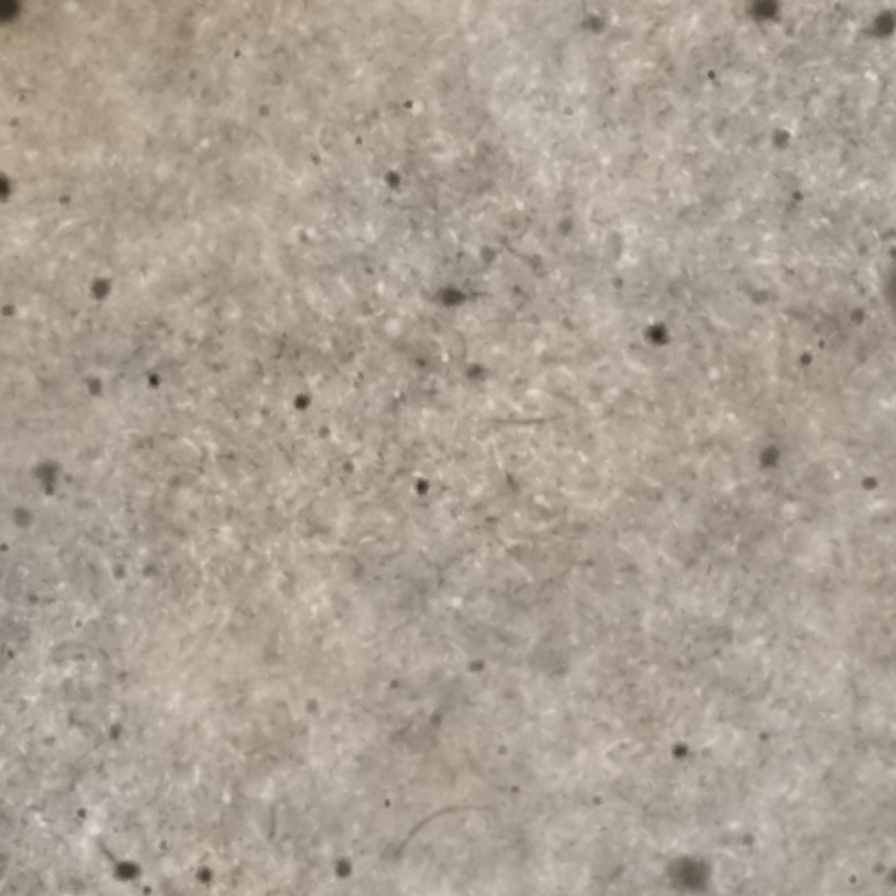
Write a WebGL 2 fragment shader that draws this texture.

```glsl
#version 300 es
precision highp float;
// Weathered concrete: a mottled grey-beige ground covered in short, soft fibres,
// with scattered dark pores, pale grains and a few long curved scratches.
// Fractal noise sets the ground; jittered cell grids place everything else.

uniform vec2 u_resolution;
out vec4 fragColor;

const vec3 GROUND = vec3(0.672, 0.629, 0.578);
const vec3 PORE = vec3(0.19, 0.155, 0.11);
const vec3 GRAIN = vec3(0.90, 0.87, 0.82);
const vec3 RUST = vec3(0.022, -0.003, -0.038);

vec3 hash3(vec2 p) {
  vec3 q = fract(p.xyx * vec3(0.1031, 0.1030, 0.0973));
  q += dot(q, q.yxz + 33.33);
  return fract((q.xxy + q.yzz) * q.zyx);
}

float noise(vec2 p) {
  vec2 i = floor(p), f = fract(p);
  f = f * f * (3.0 - 2.0 * f);
  vec2 e = vec2(0.0, 1.0);
  return mix(mix(hash3(i).x, hash3(i + e.yx).x, f.x),
             mix(hash3(i + e.xy).x, hash3(i + e.yy).x, f.x), f.y);
}

// Fractal noise centred on zero.
float fbm(vec2 p) {
  float sum = 0.0, amp = 0.5;
  for (int i = 0; i < 4; i++) {
    sum += amp * (noise(p) - 0.5);
    p = mat2(1.6, 1.2, -1.2, 1.6) * p + 7.3;
    amp *= 0.55;
  }
  return sum;
}

// Signed sum of soft strokes, one per cell. Size holds half length and width in cells.
float strokes(vec2 p, float scale, vec2 size, float bend, float density, float seed) {
  vec2 g = p * scale, cell = floor(g);
  float sum = 0.0;
  for (int y = -1; y <= 1; y++)
    for (int x = -1; x <= 1; x++) {
      vec2 id = cell + vec2(x, y);
      vec3 place = hash3(id + seed), style = hash3(id + seed + 57.0);
      float angle = 5.0 * noise(id / scale * 5.0 + 3.0) + 2.4 * (place.z - 0.5);
      vec2 d = g - id - place.xy;
      float c = cos(angle), s = sin(angle);
      d = vec2(c * d.x + s * d.y, c * d.y - s * d.x);
      d.y += bend * (style.y - 0.5) * d.x * d.x / size.x;
      d.x /= size.x * (0.4 + 0.6 * style.z);
      d.y /= size.y * (0.7 + 0.7 * style.y);
      float present = step(fract(style.x * 7.0 + style.z), density);
      sum += present * (2.0 * style.x - 1.0) * exp(-d.x * d.x * d.x * d.x - d.y * d.y);
    }
  return sum;
}

// Coverage of soft irregular spots; radii are in cells.
float spots(vec2 p, float scale, float density, float minR, float maxR, float seed) {
  vec2 g = p * scale, cell = floor(g);
  float cover = 0.0;
  for (int y = -1; y <= 1; y++)
    for (int x = -1; x <= 1; x++) {
      vec2 id = cell + vec2(x, y);
      vec3 place = hash3(id + seed), style = hash3(id + seed + 91.0);
      vec2 d = g - id - place.xy;
      d.x *= 0.8 + 0.5 * style.y;
      float r = mix(minR, maxR, place.z * place.z);
      float dist = length(d) / r + 0.9 * fbm(d / r * 0.8 + id * 5.0);
      float strength = step(style.x, density) * (0.45 + 0.55 * style.z);
      cover = max(cover, strength * (1.0 - smoothstep(0.2, 1.5, dist)));
    }
  return cover;
}

void main() {
  vec2 p = gl_FragCoord.xy / u_resolution.y;

  // Broad mottling, blotches and fine mineral texture
  float tone = 0.13 * fbm(p * 5.0 + 11.0) + 0.17 * fbm(p * 15.0 + 4.0);
  tone += 0.15 * fbm(p * 34.0 + 8.0);
  float fine = 0.13 * fbm(p * 80.0 + 2.0);

  // Fibres at three sizes, rougher in some areas than in others
  fine += 0.090 * strokes(p, 26.0, vec2(0.50, 0.12), 0.5, 1.0, 5.0);
  fine += 0.085 * strokes(p, 42.0, vec2(0.50, 0.17), 0.5, 1.0, 140.0);
  fine += 0.080 * strokes(p, 66.0, vec2(0.48, 0.21), 0.4, 1.0, 310.0);
  float roughness = mix(0.7, 1.25, smoothstep(0.2, 0.8, noise(p * 4.0 + 20.0)));
  tone += fine * roughness;

  // Long scratches, mostly dark
  float scratch = strokes(p, 7.0, vec2(0.42, 0.022), 0.8, 0.4, 480.0);
  tone += 0.05 * max(scratch, 0.0) - 0.13 * max(-scratch, 0.0);

  // Warm stains, strongest toward the upper left
  float corner = smoothstep(0.35, 0.95, p.y - p.x);
  float warmth = 1.4 * fbm(p * 3.5 + 31.0) + 0.9 * corner;
  vec3 color = GROUND + tone + RUST * warmth;

  // Pale grains, small pits and larger pores
  color = mix(color, GRAIN, 0.75 * spots(p, 19.0, 0.09, 0.09, 0.22, 620.0));
  color = mix(color, PORE, 0.55 * spots(p, 22.0, 0.13, 0.10, 0.26, 710.0));
  color = mix(color, PORE, 0.95 * spots(p, 7.0, 0.36, 0.06, 0.18, 830.0));

  fragColor = vec4(clamp(color, 0.0, 1.0), 1.0);
}
```
